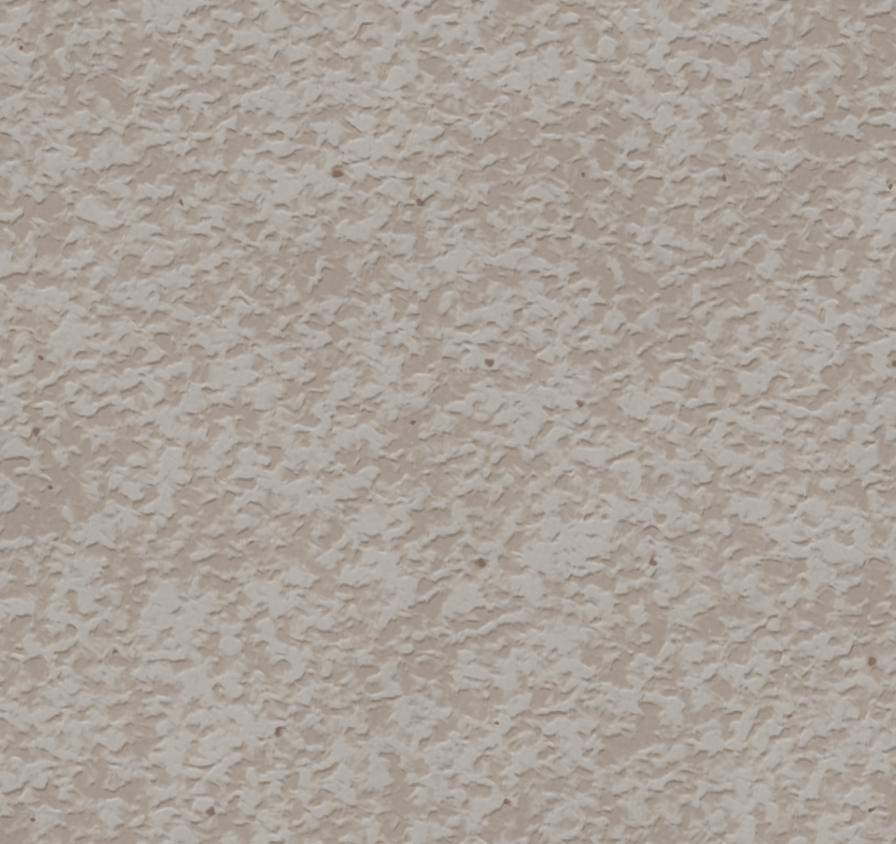
This texture is drawn by a WebGL 2 fragment shader. Its source:

```glsl
#version 300 es
precision highp float;
precision highp int;
// Rough mineral plaster: small pale grey flakes over a tan ground.
// Warped value noise makes a plateau height field, lit from the upper left;
// broad noise varies the coverage and a jittered grid adds rusty pits.

uniform vec2 u_resolution;
out vec4 fragColor;

// Integer hash of a grid cell, 0 to 1
float hash(vec2 cell, uint seed) {
  uvec2 c = uvec2(ivec2(cell));
  uint n = c.x * 1597334677u ^ c.y * 3812015801u ^ seed * 2654435769u;
  n = (n ^ (n >> 16)) * 2146121005u;
  n = (n ^ (n >> 15)) * 2221713035u;
  n ^= n >> 16;
  return float(n >> 8) / 16777216.0;
}

float valueNoise(vec2 p, uint seed) {
  vec2 i = floor(p), f = fract(p);
  f = f * f * (3.0 - 2.0 * f);
  return mix(mix(hash(i, seed), hash(i + vec2(1, 0), seed), f.x),
             mix(hash(i + vec2(0, 1), seed), hash(i + vec2(1, 1), seed), f.x), f.y);
}

vec2 turn(vec2 p, float angle) {
  float c = cos(angle), s = sin(angle);
  return vec2(c * p.x + s * p.y, c * p.y - s * p.x);
}

// Slow mottling, drawn out along the rising diagonal
float coverage(vec2 p) {
  vec2 q = turn(p, 0.7);
  return 0.5 * valueNoise(q * vec2(4.0, 7.0), 1u)
       + 0.5 * valueNoise(turn(q, 0.4) * vec2(14.0, 22.0), 2u) - 0.5;
}

// Flake height: flat tops and steep, ragged rims
float flakeHeight(vec2 p, float cover) {
  vec2 warp = vec2(valueNoise(p * 60.0, 3u), valueNoise(p * 60.0, 4u)) - 0.5;
  vec2 q = p + warp * 0.008;
  float n = 0.50 * valueNoise(turn(q, 0.35) * vec2(62.0, 96.0), 5u)
          + 0.33 * valueNoise(turn(q, -0.25) * vec2(105.0, 150.0), 6u)
          + 0.17 * valueNoise(turn(q, 0.9) * 230.0, 7u);
  return smoothstep(0.30, 0.70, n + 0.22 * cover);
}

// Sparse soft pits, one candidate in each grid cell
float pits(vec2 p) {
  vec2 g = p * 11.0, cell = floor(g);
  vec2 centre = 0.25 + 0.5 * vec2(hash(cell, 8u), hash(cell, 9u));
  vec2 d = fract(g) - centre;
  d += 0.05 * (vec2(valueNoise(p * 160.0, 10u), valueNoise(p * 160.0, 11u)) - 0.5);
  float radius = mix(0.03, 0.065, hash(cell, 12u));
  float present = step(0.82, hash(cell, 13u));
  return present * (1.0 - smoothstep(0.4 * radius, 1.3 * radius, length(d)));
}

void main() {
  vec2 p = gl_FragCoord.xy / u_resolution.y;
  float cover = coverage(p);
  float height = flakeHeight(p, cover);

  // Height difference toward the light gives lit rims and cast shadows
  float slope = height - flakeHeight(p + vec2(-0.0011, 0.0034), cover);
  float shadow = smoothstep(0.22, 0.65, -slope);

  vec3 colour = mix(vec3(0.636, 0.594, 0.553), vec3(0.694, 0.675, 0.648), height);
  colour += 0.062 * slope;
  colour -= vec3(0.044, 0.046, 0.047) * shadow * mix(0.75, 1.15, p.y);
  colour += 0.03 * cover;

  // Fine grit, then the pits
  colour += 0.022 * (valueNoise(turn(p, 0.5) * 270.0, 14u) - 0.5);
  colour = mix(colour, vec3(0.45, 0.365, 0.315), 0.75 * pits(p));

  fragColor = vec4(colour, 1.0);
}
```
